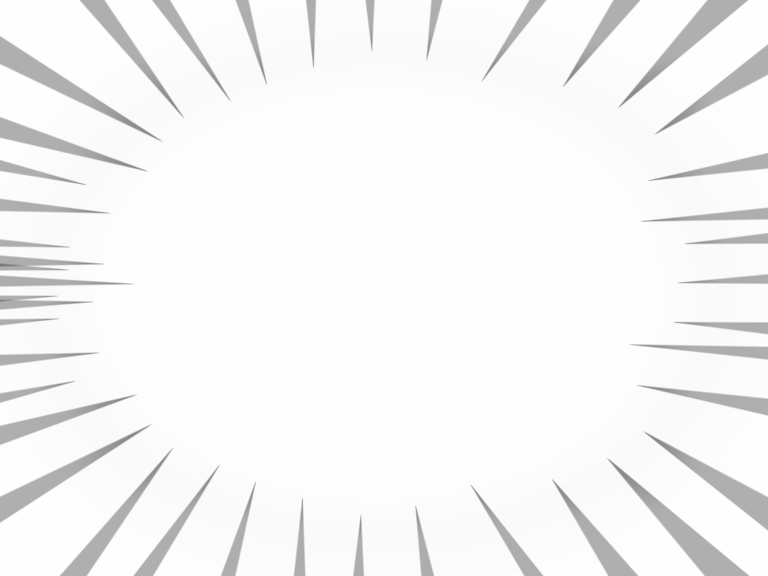
Reproduce this background procedurally as a WebGL 2 fragment shader.

```glsl
#version 300 es
precision highp float;
// Comic focus lines: grey tapered rays point inward from the canvas borders
// around an empty white oval. Three fans (top, left, right) are spaced by
// formulas, then reflected downward with a small sideways shift.

uniform vec2 u_resolution;
out vec4 fragColor;

const vec2 CANVAS = vec2(768.0, 576.0);       // drawing units over the whole canvas
const float MIRROR_SUM = 566.0;               // y + reflected y
const float MIRROR_SHIFT = 11.0;              // sideways slip of the lower half
const float SOFTNESS = 1.1;                   // half width of a ray's blurred edge
const float BODY_GREY = 0.69;
const float TIP_GREY = 0.52;
const float PAPER = 0.997;
const vec2 HALO_CENTER = vec2(380.0, 295.0);
const vec2 HALO_RADIUS = vec2(290.0, 210.0);
const float HALO_DEPTH = 0.016;
const int TOP_HALF_COUNT = 4;                 // top rays on each side of the middle
const int LEFT_COUNT = 8;
const int RIGHT_COUNT = 5;
const float PI = 3.14159265;

// Tint of one ray. q = (position along border, distance from border);
// lean is how far the tip moves along the border.
float ray(vec2 q, float base, float lean, float reach, float width) {
    float t = 1.0 - q.y / reach;              // 0 at the tip, 1 at the border
    float offset = abs(q.x - base - lean * (1.0 - t));
    float dist = (offset - 0.5 * width * t) / length(vec2(1.0, lean / reach));
    float cover = 1.0 - smoothstep(-SOFTNESS, SOFTNESS, dist);
    cover *= smoothstep(0.0, 0.04, t);
    float grey = mix(TIP_GREY, BODY_GREY, smoothstep(0.0, 0.55, t));
    return mix(1.0, grey, cover);
}

// Rays hanging from the top border, wider and longer toward the corners
float topFan(vec2 p) {
    float tint = 1.0;
    for (int i = -TOP_HALF_COUNT; i <= TOP_HALF_COUNT; i++) {
        float u = float(i);
        float a = abs(u);
        float side = sign(u);
        float alternate = cos(PI * u);
        float base = 367.0 + 10.0 * a + 3.0 * alternate + 85.0 * u - 22.0 * side;
        float tip = 372.0 + 54.4 * u + 27.0 * step(2.5, a)
                  + 4.0 * alternate * step(u, -0.5);
        float reach = 52.0 + a * (15.2 - 1.8 * side) + 4.0 * alternate * step(0.5, u);
        float width = 9.0 + u * u * (1.5 + 0.5 * side);
        tint *= ray(p, base, tip - base, reach, width);
    }
    return tint;
}

// Rays on the left border, counted upward from the mirror axis
float leftFan(vec2 p, int first) {
    float tint = 1.0;
    for (int i = first; i < LEFT_COUNT; i++) {
        float m = float(i);
        float corner = pow(m / float(LEFT_COUNT - 1), 5.0);
        float alternate = cos(PI * m);
        float base = 284.0 - m * (7.0 + 3.0 * m) - 45.0 * corner * corner
                   - 7.6 * sin(0.5 * PI * m + 0.4);
        float lean = 3.0 + 90.0 * corner;
        float reach = 88.0 + 18.0 * alternate + 95.0 * corner + 30.0 * step(m, 0.5);
        float width = 9.0 + 2.0 * alternate + 21.0 * corner;
        tint *= ray(p.yx, base, lean, reach, width);
    }
    return tint;
}

// Rays on the right border, counted upward from the mirror axis
float rightFan(vec2 p, int first) {
    float tint = 1.0;
    vec2 q = vec2(p.y, CANVAS.x - p.x);
    for (int i = first; i < RIGHT_COUNT; i++) {
        float m = float(i);
        float corner = pow(m / float(RIGHT_COUNT - 1), 6.0);
        float wobble = sin(2.1 * m);
        float base = 279.0 - 35.0 * m - 74.0 * corner - 6.5 * wobble;
        float lean = 4.0 + 1.5 * m + 66.0 * corner;
        float reach = 92.0 + 10.0 * m - 20.0 * wobble;
        float width = 9.5 + m + 17.0 * corner;
        tint *= ray(q, base, lean, reach, width);
    }
    return tint;
}

// All fans; side rays start at index first, so the axis rays can be skipped
float fans(vec2 p, int first) {
    return topFan(p) * leftFan(p, first) * rightFan(p, first);
}

void main() {
    // Drawing units, measured downward from the top border
    vec2 p = gl_FragCoord.xy / u_resolution * CANVAS;
    p.y = CANVAS.y - p.y;
    vec2 mirrored = vec2(p.x + MIRROR_SHIFT, MIRROR_SUM - p.y);

    // White paper with a very faint oval halo
    float d = length((p - HALO_CENTER) / HALO_RADIUS);
    float halo = smoothstep(0.85, 1.15, d) * (1.0 - smoothstep(1.15, 1.6, d));
    float shade = PAPER - HALO_DEPTH * halo;

    // Overlapping rays darken each other
    shade *= fans(p, 0) * fans(mirrored, 1);
    fragColor = vec4(vec3(shade), 1.0);
}
```
